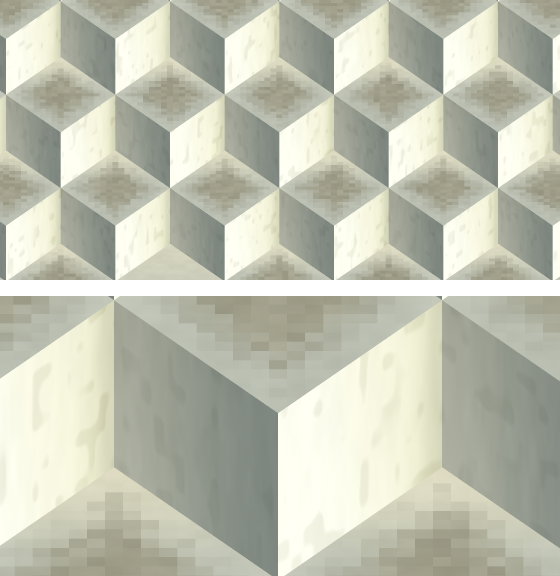
Top: the whole. Bottom: its middle third, enlarged.
A Shadertoy shader for this pattern:

```glsl
// Staggered stone cubes: bright left walls, grey right walls and mosaic floors.

const float HALF_WIDTH = 0.1953;          // half of one cube, canvas height = 1
const float ROW_PITCH = 1.0 / 3.0;
const float RISE = 0.1345;                // drop of a slanted edge over HALF_WIDTH
const float WALL = ROW_PITCH - RISE;      // height of the vertical edges
const vec2 FIRST_APEX = vec2(0.2165, 0.005);
const vec2 BLOCK = vec2(0.0215, 0.0110);  // mosaic block on the floors
const vec2 PLAIN_CELL = vec2(1.0, 2.0);   // the one floor without a dark centre
const int SAMPLES = 3;

float hash(vec2 p) {
    return fract(sin(dot(p, vec2(127.1, 311.7))) * 43758.5453);
}

float valueNoise(vec2 p) {
    vec2 i = floor(p), f = fract(p);
    f = f * f * (3.0 - 2.0 * f);
    return mix(mix(hash(i), hash(i + vec2(1, 0)), f.x),
               mix(hash(i + vec2(0, 1)), hash(i + vec2(1, 1)), f.x), f.y);
}

float marble(vec2 p) {
    return 0.65 * valueNoise(p) + 0.35 * valueNoise(p * 2.3 + 7.0);
}

// Walls: u runs outward from the inner edge, v runs down.
vec3 brightWall(float u, float v, float grain, float stain) {
    vec3 color = mix(vec3(0.90, 0.90, 0.78), vec3(0.965, 0.965, 0.87), smoothstep(0.0, 0.3, u));
    color = mix(color, vec3(1.0, 1.0, 0.95), smoothstep(0.2, 0.85, u + 0.15 * (v - 0.5)));
    color -= vec3(0.06, 0.06, 0.05) * smoothstep(0.16, 0.0, u);
    return color + 0.03 * (grain - 0.5) - vec3(0.05, 0.05, 0.06) * stain;
}

vec3 greyWall(float u, float v, float grain, float stain) {
    vec3 color = mix(vec3(0.665, 0.675, 0.615), vec3(0.495, 0.530, 0.500), smoothstep(-0.1, 1.0, u));
    color += 0.05 * (v - 0.5) * (1.0 - u);
    return color + 0.035 * (grain - 0.5) - 0.025 * stain;
}

// Floor: q is measured from the centre of the rhombus, y pointing down.
vec3 mosaicFloor(vec2 q, vec2 cell, float plain) {
    vec2 block = floor(q / BLOCK + 0.5);
    vec2 halfSize = vec2(HALF_WIDTH, RISE);
    vec2 s = q / halfSize;
    vec2 stepped = abs(block * BLOCK / halfSize);
    float jitter = hash(block + cell * 17.0) - 0.5;
    float veins = marble(q * vec2(28.0, 55.0) + cell * 9.0) - 0.5;

    vec3 color = mix(vec3(0.73, 0.75, 0.70), vec3(0.87, 0.86, 0.76),
                     smoothstep(0.1, -1.0, s.y));
    color = mix(color, vec3(0.79, 0.80, 0.74), 0.6 * smoothstep(0.55, 1.0, abs(s.x)));
    float dark = smoothstep(0.92, 0.30, stepped.x + stepped.y + 0.16 * jitter);
    vec3 centre = vec3(0.625, 0.620, 0.540) + 0.045 * jitter;
    color = mix(color, centre, dark * (1.0 - plain));
    color = mix(color, vec3(0.82, 0.82, 0.74), 0.75 * plain);
    return color + 0.04 * veins + 0.012 * jitter;
}

// Colour at p, with y pointing down from the top of the canvas.
vec3 cubePattern(vec2 p) {
    p -= FIRST_APEX;
    float row = floor(p.y / ROW_PITCH);
    float column = 0.0;
    vec2 q = vec2(0.0);

    // Points above the slanted top edges belong to the row before.
    for (int i = 0; i < 2; i++) {
        float x = p.x / (2.0 * HALF_WIDTH) - 0.5 * mod(row, 2.0);
        column = floor(x + 0.5);
        q = vec2((x - column) * 2.0 * HALF_WIDTH, p.y - row * ROW_PITCH);
        if (q.y >= RISE * abs(q.x) / HALF_WIDTH) break;
        row -= 1.0;
    }

    vec2 cell = vec2(column, row);
    float u = abs(q.x) / HALF_WIDTH;
    float v = (q.y - RISE * u) / WALL;
    if (v > 1.0) {
        float plain = 1.0 - step(0.5, distance(cell, PLAIN_CELL));
        return mosaicFloor(q - vec2(0.0, WALL + RISE), cell, plain);
    }

    // Vertical grain and sparse worn spots
    vec2 wallPoint = vec2(q.x, v * WALL);
    float grain = marble(wallPoint * vec2(100.0, 18.0) + cell * 13.0);
    float stain = smoothstep(0.68, 0.88, valueNoise(wallPoint * vec2(75.0, 36.0) + cell * 31.0));
    return q.x < 0.0 ? brightWall(u, v, grain, stain) : greyWall(u, v, grain, stain);
}

void mainImage(out vec4 fragColor, in vec2 fragCoord) {
    // Average a small grid of samples to smooth the edges
    vec3 sum = vec3(0.0);
    for (int j = 0; j < SAMPLES; j++) {
        for (int i = 0; i < SAMPLES; i++) {
            vec2 offset = (vec2(i, j) + 0.5) / float(SAMPLES) - 0.5;
            vec2 p = (fragCoord + offset) / iResolution.y;
            sum += cubePattern(vec2(p.x, 1.0 - p.y));
        }
    }
    fragColor = vec4(clamp(sum / float(SAMPLES * SAMPLES), 0.0, 1.0), 1.0);
}
```
